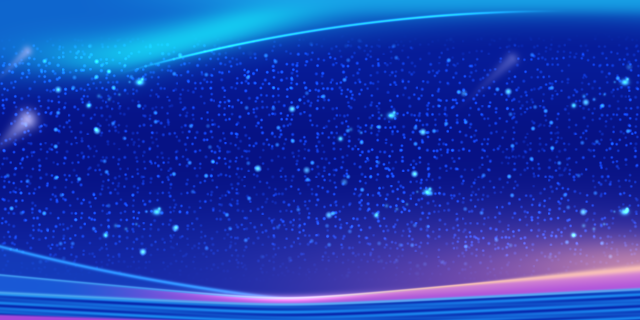
Write a Shadertoy shader that draws this background.

```glsl
// A deep blue starry sky between a cyan aurora above and silky ribbons below.
// Bands are distances to simple curves, stars come from jittered cells,
// and comets are tapered segments. Lengths are in canvas heights.

vec3 hash3(vec2 cell) {
    vec3 q = vec3(dot(cell, vec2(127.1, 311.7)),
                  dot(cell, vec2(269.5, 183.3)),
                  dot(cell, vec2(419.2, 371.9)));
    return fract(sin(q) * 43758.5);
}

// Soft bell profile of a line or glow
float bell(float d, float width) {
    return exp(-d * d / (width * width));
}

// One jittered star per cell; only the given share is lit
float starLayer(vec2 p, float cells, float share, float radius) {
    vec2 g = p * cells;
    vec3 h = hash3(floor(g) + cells);
    float d = length(fract(g) - 0.2 - 0.6 * h.xy) / cells;
    float lit = step(h.z, share) * (0.35 + 0.65 * fract(h.z * 57.0));
    return lit * smoothstep(radius, 0.0, d);
}

// Tail widens toward the head and fades behind it
float comet(vec2 p, vec2 tail, vec2 head, float width) {
    vec2 axis = head - tail;
    float t = dot(p - tail, axis) / dot(axis, axis);
    float along = clamp(t, 0.0, 1.0);
    float d = length(p - tail - axis * along);
    return along * along * bell(d, width * (0.25 + 0.75 * along));
}

vec3 sky(vec2 p) {
    vec3 col = mix(vec3(0.07, 0.16, 0.66), vec3(0.025, 0.07, 0.52),
                   smoothstep(0.1, 0.5, p.y));
    col += vec3(0.0, 0.04, 0.08) * smoothstep(0.55, 0.85, p.y);

    // Aurora above a rising arc
    float bend = (1.75 - p.x) / 1.36;
    float arc = 0.965 - 0.19 * bend * bend;
    float rim = max(arc, 0.775);
    float above = smoothstep(-0.12, 0.1, p.y - rim);
    col = mix(col, vec3(0.06, 0.43, 0.83), above * 0.9);
    float fold = 0.825 + 0.17 * smoothstep(0.25, 1.15, p.x);
    float body = bell(p.y - fold, 0.065) * smoothstep(-0.1, 0.5, p.x);
    body *= 1.0 - 0.6 * smoothstep(0.7, 1.2, p.x);
    col = mix(col, vec3(0.08, 0.78, 0.94), body * smoothstep(-0.07, 0.03, p.y - rim));
    col = mix(col, vec3(0.10, 0.66, 0.92),
              0.75 * smoothstep(0.94, 1.01, p.y) * smoothstep(0.2, 1.0, p.x));
    float shown = smoothstep(0.35, 0.7, p.x) * (1.0 - smoothstep(1.3, 1.8, p.x));
    col += vec3(0.1, 0.5, 0.45) * bell(p.y - arc, 0.004) * shown;

    // Violet haze at lower right, warm near the edge
    vec2 q = (p - vec2(1.75, 0.10)) / vec2(0.75, 0.19);
    col = mix(col, vec3(0.55, 0.32, 0.68), 0.85 * exp(-dot(q, q)));
    q = (p - vec2(2.05, 0.17)) / vec2(0.4, 0.08);
    return mix(col, vec3(0.90, 0.62, 0.68), 0.7 * exp(-dot(q, q)));
}

vec3 stars(vec2 p) {
    float drift = 0.5 + 0.25 * sin(5.0 * p.x + 4.0 * p.y)
                + 0.25 * sin(9.0 * p.x - 11.0 * p.y + 2.0);
    float field = smoothstep(0.1, 0.35, p.y) * (1.0 - smoothstep(0.78, 0.9, p.y));
    vec3 light = vec3(0.08, 0.34, 0.75) * field * (0.45 + 0.55 * drift)
               * (starLayer(p, 52.0, 0.5, 0.007) + starLayer(p + 3.7, 37.0, 0.5, 0.008));
    light += vec3(0.2, 0.65, 0.8) * field * starLayer(p, 19.0, 0.24, 0.010);
    light += vec3(0.4, 0.9, 0.75) * smoothstep(0.05, 0.2, p.y)
           * (1.0 - smoothstep(0.75, 0.85, p.y)) * starLayer(p, 8.0, 0.16, 0.015);

    // Two rows of bright clusters, each trailing smaller sparks
    for (int i = 0; i < 6; i++) {
        float c = float(i % 3);
        float middle = float(i % 3 == 1);
        vec2 head = i < 3
            ? vec2(0.49 + 0.961 * c - 0.115 * c * c, 0.338 + 0.062 * middle)
            : vec2(0.437 + 0.816 * c - 0.029 * c * c, 0.743 - 0.104 * middle);
        vec2 d = p - head;
        float spark = bell(length(d * vec2(0.75, 1.0)), 0.009)
                    + 0.7 * bell(length(d - vec2(0.008, 0.010)), 0.005);
        for (int k = 1; k < 6; k++) {
            float s = float(k) / 5.0;
            vec2 offset = vec2(-0.16, -0.073) * s + vec2(0.0, 0.016) * sin(9.4 * s);
            spark += (0.35 + 0.6 * step(0.9, s))
                   * bell(length(d - offset), 0.004 + 0.003 * s * s);
        }
        light += vec3(0.3, 0.85, 0.7) * spark;
    }
    return light;
}

vec3 ribbons(vec3 col, vec2 p) {
    float x = p.x - 0.89;
    float crest = 0.055 + 0.095 * sqrt(x * x + 0.02);
    float base = 0.04 + 0.05 * sqrt(x * x + 0.03);
    float right = smoothstep(0.5, 1.5, p.x);

    // Descending blue veil on the left
    float veil = 0.23 - 0.26 * p.x + 0.086 * p.x * p.x;
    float fade = 1.0 - smoothstep(0.6, 1.05, p.x);
    col = mix(col, vec3(0.08, 0.30, 0.80),
              0.5 * fade * smoothstep(0.004, -0.01, p.y - veil));
    col += vec3(0.1, 0.4, 0.35) * fade * bell(p.y - veil, 0.006);

    // Magenta silk between crest and base, turning blue at far left
    vec3 silk = mix(vec3(0.10, 0.36, 0.85), vec3(0.70, 0.32, 0.88),
                    smoothstep(0.15, 0.75, p.x));
    silk = mix(silk, vec3(0.92, 0.62, 0.82), 0.7 * right * smoothstep(base, crest, p.y));
    col = mix(col, silk, 0.9 * smoothstep(0.006, -0.006, p.y - crest));

    // Streaked blue folds below
    float depth = base - p.y;
    float wave = 0.5 + 0.3 * sin(depth * 260.0 + 2.0 * p.x)
               + 0.2 * sin(depth * 430.0 - 3.0 * p.x);
    vec3 folds = mix(vec3(0.03, 0.16, 0.68), vec3(0.10, 0.52, 0.93), wave);
    col = mix(col, folds, smoothstep(-0.006, 0.006, depth));
    col = mix(col, vec3(0.65, 0.28, 0.85),
              smoothstep(0.022, 0.010, p.y + 0.03 * p.x));

    // Glowing edges
    vec3 edge = mix(vec3(0.25, 0.6, 0.95), vec3(1.0, 0.78, 0.72), right);
    col = mix(col, edge, 0.85 * bell(p.y - crest, 0.004 + 0.008 * smoothstep(1.4, 2.0, p.x)));
    col = mix(col, vec3(0.35, 0.75, 0.98), 0.7 * bell(depth, 0.005));
    return col + vec3(0.4, 0.25, 0.2) * bell(x, 0.25) * bell(p.y - crest, 0.012);
}

void mainImage(out vec4 fragColor, in vec2 fragCoord) {
    vec2 p = fragCoord / iResolution.xy * vec2(2.0, 1.0);
    vec3 col = sky(p) + stars(p);
    float trails = 0.9 * comet(p, vec2(-0.06, 0.49), vec2(0.085, 0.625), 0.030)
                 + 0.6 * comet(p, vec2(-0.04, 0.72), vec2(0.085, 0.840), 0.016)
                 + 0.35 * comet(p, vec2(1.40, 0.63), vec2(1.60, 0.815), 0.020);
    col = mix(col, vec3(0.72, 0.72, 0.98), min(trails, 1.0));
    fragColor = vec4(clamp(ribbons(col, p), 0.0, 1.0), 1.0);
}
```
